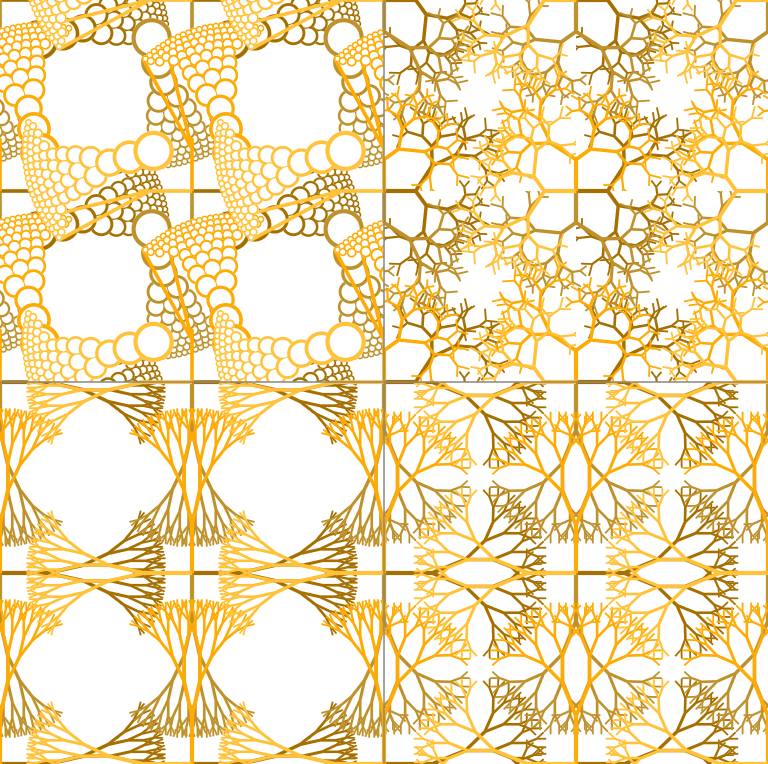
Write a Shadertoy shader that draws this pattern.

```glsl
// Four panels of golden branching ornament, each on a 2 x 2 lattice.
// Every lattice point sends one tree in each of four directions, built as a
// binary tree of tapering strokes, or as a fan of overlapping ring scales.

float hash(float n) {
    n = fract(n * 0.1031);
    n *= n + 33.33;
    return fract(n * (n + n));
}

float segment(vec2 p, vec2 a, vec2 b) {
    vec2 pa = p - a, ba = b - a;
    return length(pa - ba * clamp(dot(pa, ba) / dot(ba, ba), 0.0, 1.0));
}

float cover(float dist, float px) {
    return clamp(0.5 - dist / px, 0.0, 1.0);
}

// Lattice-local position with the tree growing along +x
vec2 treeFrame(vec2 p, vec2 heading) {
    vec2 q = vec2(dot(p, heading), dot(p, vec2(-heading.y, heading.x)));
    return vec2(fract(q.x), q.y - floor(q.y + 0.5));
}

// Stroke distance to the same binary tree in all four frames;
// the nodes are numbered as a heap, so node i grows from node i / 2
vec4 branches(vec2 q[4], float trunk, float ratio, float spread, float wobble) {
    vec3 tip[64];              // end position and angle of each inner node
    vec4 dist = vec4(1.0);
    for (int i = 1; i < 128; i++) {
        float level = floor(log2(float(i) + 0.5));
        vec3 start = vec3(0.0);
        if (i > 1) {
            start = tip[i / 2];
            start.z += (i % 2 == 0 ? spread : -spread)
                     + wobble * (hash(float(i) + 7.0) - 0.5);
        }
        float len = trunk * pow(ratio, level);
        if (i > 1) len *= 1.0 + wobble * (hash(float(i) + 191.0) - 0.5);
        vec2 end = start.xy + len * vec2(cos(start.z), sin(start.z));
        if (i < 64) tip[i] = vec3(end, start.z);
        float halfWidth = mix(0.011, 0.0048, level / 6.0);
        for (int k = 0; k < 4; k++)
            dist[k] = min(dist[k], segment(q[k], start.xy, end) - halfWidth);
    }
    return dist;
}

// Rows of rings that shrink and fan out, the large ones lying on top
vec3 scales(vec3 color, vec2 q, vec3 ink, float px) {
    float stem = segment(q, vec2(0.0), vec2(0.27, 0.0));
    stem = min(stem, segment(q, vec2(0.22, 0.0), vec2(0.68, 0.25)));
    stem = min(stem, segment(q, vec2(0.22, 0.0), vec2(0.74, 0.13)));
    color = mix(color, ink, cover(stem - 0.0095, px));

    vec2 v = q - vec2(0.2, -0.21);
    float angle = atan(v.y, v.x) - 0.26;
    for (int i = 10; i >= 0; i--) {
        float shrink = pow(0.84, float(i));
        float radius = 0.105 * shrink;
        float reach = 0.81 * (1.0 - shrink);
        float spacing = 1.6 * radius;
        float stagger = 0.5 * float(i % 2);
        float last = floor(0.052 * float(i) * reach / spacing - stagger) + stagger;
        last = max(last, 0.0);
        float slot = floor(angle * reach / spacing + 0.5 - stagger) + stagger;
        slot = clamp(slot, -last, last);
        float a = 0.26 + slot * spacing / max(reach, 0.01);
        float d = length(v - reach * vec2(cos(a), sin(a))) - radius;
        float halfWidth = 0.0025 + 0.08 * radius;
        color = mix(color, vec3(1.0), cover(d, px));
        color = mix(color, ink, cover(abs(d + halfWidth) - halfWidth, px));
    }
    return color;
}

void mainImage(out vec4 fragColor, in vec2 fragCoord) {
    vec2 uv = fragCoord / iResolution.xy;
    vec2 panel = floor(uv * 2.0);
    vec2 p = fract(uv * 2.0) * 2.0;
    float px = 4.0 / iResolution.x;

    // Right, down, up and left trees, painted in this order
    vec2 heading[4] = vec2[4](vec2(1, 0), vec2(0, -1), vec2(0, 1), vec2(-1, 0));
    vec3 ink[4] = vec3[4](vec3(0.65, 0.44, 0.0), vec3(0.75, 0.57, 0.17),
                          vec3(1.0, 0.67, 0.02), vec3(1.0, 0.76, 0.22));
    vec2 q[4];
    for (int k = 0; k < 4; k++) q[k] = treeFrame(p, heading[k]);

    vec3 color = vec3(1.0);
    if (panel.x < 0.5 && panel.y > 0.5) {
        for (int k = 0; k < 4; k++) color = scales(color, q[k], ink[k], px);
    } else {
        vec4 dist;
        if (panel.y > 0.5)      dist = branches(q, 0.165, 0.81, 0.73, 0.6);  // mesh
        else if (panel.x < 0.5) dist = branches(q, 0.25, 0.75, 0.22, 0.0);   // narrow fan
        else                    dist = branches(q, 0.25, 0.75, 0.385, 0.0);  // wide crown
        for (int k = 0; k < 4; k++) color = mix(color, ink[k], cover(dist[k], px));
    }

    // Thin grey rules between the panels
    vec2 rule = abs(uv - 0.5) - 0.001;
    color = mix(color, vec3(0.55, 0.53, 0.5), cover(min(rule.x, rule.y), 0.25 * px));
    fragColor = vec4(color, 1.0);
}
```
